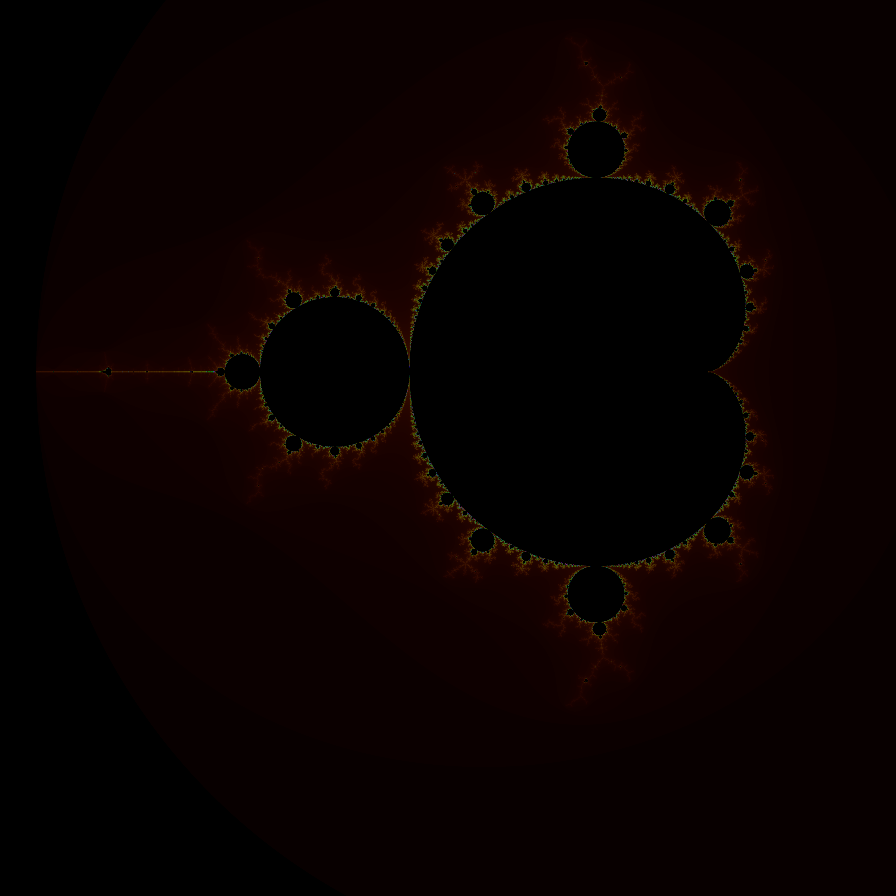
A WebGL 1 fragment shader for this background:

```glsl
precision highp float;
// Dim Mandelbrot set: black interior, dark red surroundings, spectral speckle along its border.

#define MAX_ITER 1000     // iterations before a point counts as inside
#define VIEW_SIZE 3.0     // side of the visible part of the complex plane
#define ORIGIN_X 0.7070   // canvas position of the plane's origin
#define ORIGIN_Y 0.58496
#define HUE_SPAN 1000.0   // iterations for one turn of the colour wheel
#define FULL_LIGHT 1000.0 // iterations for full brightness
#define AXIS_HEIGHT 1e-16 // tiny height that keeps the real axis escaping
#define SPREAD 0.16       // distance of the extra samples, in pixels

uniform vec2 u_resolution;

// Fully saturated colour wheel
vec3 spectrum(float hue) {
    vec3 wheel = abs(mod(hue * 6.0 + vec3(0.0, 4.0, 2.0), 6.0) - 3.0);
    return clamp(wheel - 1.0, 0.0, 1.0);
}

// Closed-form test for the main cardioid and the large disc to its left
bool inMainBody(vec2 c) {
    float x = c.x - 0.25;
    float q = x * x + c.y * c.y;
    bool cardioid = q * (q + x) < 0.25 * c.y * c.y;
    bool disc = dot(c + vec2(1.0, 0.0), c + vec2(1.0, 0.0)) < 0.0625;
    return cardioid || disc;
}

// Number of steps to escape, or 0 inside the set
float escapeTime(vec2 c) {
    if (inMainBody(c)) return 0.0;
    vec2 z = c;
    for (int i = 0; i < MAX_ITER; i++) {
        if (dot(z, z) > 4.0) return float(i);
        z = vec2(z.x * z.x - z.y * z.y, 2.0 * z.x * z.y) + c;
    }
    return 0.0;
}

// Hue follows the step count, brightness its square root
vec3 escapeColor(vec2 c) {
    float steps = escapeTime(c);
    return spectrum(steps / HUE_SPAN) * sqrt(steps / FULL_LIGHT);
}

void main() {
    float side = min(u_resolution.x, u_resolution.y);
    vec2 corner = 0.5 * (u_resolution - side);
    float halfPixel = 0.5 * VIEW_SIZE / side;
    vec3 color = vec3(0.0);

    // Tent-weighted 3 x 3 supersampling
    for (int j = -1; j <= 1; j++) {
        for (int i = -1; i <= 1; i++) {
            vec2 offset = vec2(float(i), float(j));
            vec2 weight = (2.0 - abs(offset)) / 4.0;
            vec2 uv = (gl_FragCoord.xy + offset * SPREAD - corner) / side;
            vec2 c = (uv - vec2(ORIGIN_X, ORIGIN_Y)) * VIEW_SIZE;
            // Gather the thin needle on the real axis into one line
            if (abs(c.y) < halfPixel) c.y = AXIS_HEIGHT;
            color += escapeColor(c) * weight.x * weight.y;
        }
    }
    gl_FragColor = vec4(color, 1.0);
}
```
